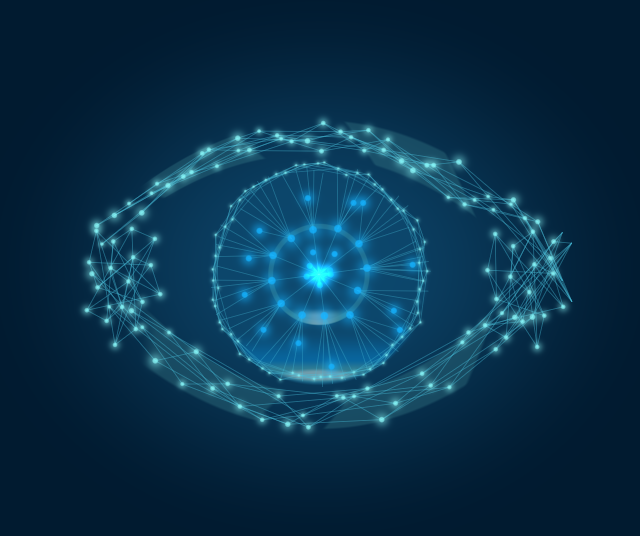
Write a Shadertoy shader that draws this background.

```glsl
// Glowing network eye: lids of linked nodes around a spoked iris on deep blue.
const float TAU = 6.2831853;
const vec2 IRIS = vec2(-0.002, -0.012);
const float IRIS_R = 0.208;
const float HUB_R = 0.09;
const vec3 NIGHT = vec3(0.003, 0.105, 0.19);
const vec3 OCEAN = vec3(0.045, 0.255, 0.395);
const vec3 THREAD = vec3(0.27, 0.74, 0.85);
const vec3 SPARK = vec3(0.56, 1.0, 1.0);
const vec3 AZURE = vec3(0.08, 0.70, 1.0);
const vec3 TEAL = vec3(0.24, 0.52, 0.56);
const vec3 PEARL = vec3(0.58, 0.68, 0.72);

float hash(float n) {
    n = fract(n * 0.1031);
    n *= n + 33.33;
    return fract(n * (n + n));
}

vec2 polar(float angle, float radius) {
    return radius * vec2(cos(angle), sin(angle));
}

// Coverage of a thin segment, softened by one pixel
float thread(vec2 p, vec2 a, vec2 b, float px) {
    vec2 ab = b - a;
    float t = clamp(dot(p - a, ab) / dot(ab, ab), 0.0, 1.0);
    return clamp(0.5 + (0.0007 - length(p - a - ab * t)) / px, 0.0, 1.0);
}

// Solid node with a soft halo
float bead(vec2 p, vec2 c, float r, float px) {
    float d = length(p - c);
    return smoothstep(r + px, r - px, d) + 0.45 * exp(-d * d / (r * r * 7.0));
}

// Lid height at x: s runs from the inner edge (0) to the outer edge (1)
float lidHeight(float x, float s, float side) {
    float upper = mix(0.21 - 1.15 * x * x - 0.06 * x, 0.275 - 1.1 * x * x, s);
    float lower = mix(-0.235 + 1.5 * x * x, -0.30 + 1.1 * x * x, s);
    return side > 0.0 ? upper : lower;
}

vec2 lidNode(float i, float n, float side) {
    float x = mix(-0.43, 0.44, (i + hash(i + 17.0 * side + 40.0)) / n);
    return vec2(x, lidHeight(x, hash(i * 3.7 + 90.0 + side * 31.0), side));
}

// Returns thread light in x and node light in y
vec2 lidNetwork(vec2 p, float n, float side, float px) {
    vec2 light = vec2(0.0);
    for (float i = 0.0; i < n; i++) {
        vec2 a = lidNode(i, n, side);
        light.x += thread(p, a, lidNode(min(i + 3.0, n), n, side), px);
        light.x += thread(p, a, lidNode(min(i + 7.0, n + 1.0), n, side), px);
        light.y += bead(p, a, mix(0.0025, 0.0048, hash(i + 5.0)), px);
    }
    return light;
}

// Golden-angle tangle at an eye corner
vec2 knotNode(float i, float n, vec2 center, vec2 size) {
    return center + size * polar(i * 2.4, sqrt((i + 0.5) / n));
}

vec2 knotNetwork(vec2 p, float n, vec2 center, vec2 size, float px) {
    vec2 light = vec2(0.0);
    for (float i = 0.0; i < n; i++) {
        vec2 a = knotNode(i, n, center, size);
        light.x += thread(p, a, knotNode(mod(i + 1.0, n), n, center, size), px);
        light.x += thread(p, a, knotNode(mod(i + 5.0, n), n, center, size), px);
        light.y += bead(p, a, 0.0036, px);
    }
    return light;
}

vec2 rimNode(float i, float n) {
    i = mod(i, n);
    return polar(TAU * (i + 0.6 * hash(i + 3.0)) / n, mix(0.188, 0.21, hash(i * 5.3 + 2.0)));
}

vec2 hubNode(float k) {
    return polar(TAU * (k + 0.25) / 12.0, HUB_R * mix(0.86, 1.06, hash(k + 60.0)));
}

// Rim mesh and spokes: threads, small rim nodes, azure inner nodes
vec3 irisNetwork(vec2 q, float px) {
    vec3 light = vec3(0.0);
    for (float i = 0.0; i < 64.0; i++) {
        vec2 a = rimNode(i, 64.0);
        light.x += thread(q, a, rimNode(i + 2.0, 64.0), px);
        light.x += 0.7 * thread(q, a, rimNode(i + 5.0, 64.0), px);
        light.y += bead(q, a, 0.0019, px);
        float fan = floor(i / 5.0);
        light.x += 0.75 * thread(q, hubNode(fan), rimNode(i * 1.067 - 1.0, 64.0), px);
    }
    for (float k = 0.0; k < 12.0; k++) {
        vec2 a = hubNode(k);
        vec2 outer = polar(TAU * (k + hash(k + 8.0)) / 12.0, mix(0.11, 0.185, hash(k + 25.0)));
        vec2 inner = polar(k * 2.4, 0.02 + 0.04 * hash(k + 71.0));
        light.x += 0.7 * (thread(q, a, vec2(0.0), px) + thread(q, a, outer, px));
        light.z += bead(q, a, 0.0065, px) + bead(q, outer, 0.005, px);
        light.z += bead(q, inner, 0.005, px) * step(0.4, hash(k + 12.0));
    }
    return light;
}

// Translucent facets along a lid
float lidFacet(vec2 p, float side, float bias) {
    float inner = lidHeight(p.x, 0.0, side);
    float s = (p.y - inner) / (lidHeight(p.x, 1.0, side) - inner);
    float band = smoothstep(-0.04, 0.04, s) * smoothstep(1.04, 0.96, s);
    float cut = smoothstep(0.0, 0.15, bias - cos(p.x * 16.0 + s * 0.9));
    return band * cut * smoothstep(0.34, 0.30, abs(p.x));
}

void mainImage(out vec4 fragColor, in vec2 fragCoord) {
    float px = 1.0 / iResolution.y;
    vec2 p = (fragCoord - 0.5 * iResolution.xy) * px;
    vec2 q = p - IRIS;
    float r = length(q);

    // Backdrop and lid facets
    vec3 color = mix(OCEAN, NIGHT, smoothstep(0.08, 0.60, length(p * vec2(0.92, 1.12))));
    color = mix(color, TEAL, 0.32 * (lidFacet(p, 1.0, 0.0) + lidFacet(p, -1.0, 0.6)));

    // Iris fill and lower reflection
    float disc = smoothstep(IRIS_R, IRIS_R - 0.012, r);
    color = mix(color, vec3(0.05, 0.29, 0.44), 0.65 * disc);
    color = mix(color, vec3(0.03, 0.43, 0.67), 0.8 * disc * smoothstep(-0.10, -0.165, q.y));
    color = mix(color, TEAL, 0.7 * disc * smoothstep(-0.158, -0.178, q.y));
    float pool = smoothstep(1.0, 0.4, length((q - vec2(0.0, -0.188)) / vec2(0.085, 0.014)));
    color = mix(color, PEARL, 0.65 * pool * disc);

    // Pupil ring and its pale cap
    float ring = smoothstep(0.006, 0.003, abs(r - HUB_R));
    float cap = smoothstep(0.096, 0.092, r) * smoothstep(-0.062, -0.078, q.y);
    color = mix(color, TEAL, 0.45 * ring);
    color = mix(color, mix(TEAL, PEARL, smoothstep(0.05, 0.0, abs(q.x))), 0.75 * cap);

    // Threads and nodes
    vec3 iris = irisNetwork(q, px);
    vec2 lids = lidNetwork(p, 44.0, 1.0, px) + lidNetwork(p, 32.0, -1.0, px);
    lids += knotNetwork(p, 17.0, vec2(-0.372, -0.025), vec2(0.085, 0.125), px);
    lids += knotNetwork(p, 15.0, vec2(0.375, -0.045), vec2(0.085, 0.135), px);
    color = mix(color, THREAD, 1.0 - exp(-0.58 * (iris.x + lids.x)));
    color = mix(color, AZURE, 1.0 - exp(-1.5 * iris.z));
    color = mix(color, SPARK, 1.0 - exp(-1.2 * (lids.y + 0.6 * iris.y)));

    // Central starburst
    float rays = 0.6 + 0.4 * cos(8.0 * atan(q.y, q.x));
    color += AZURE * (0.9 * exp(-r * r / 0.0003) + 0.5 * rays * exp(-r / 0.02));
    fragColor = vec4(clamp(color, 0.0, 1.0), 1.0);
}
```
